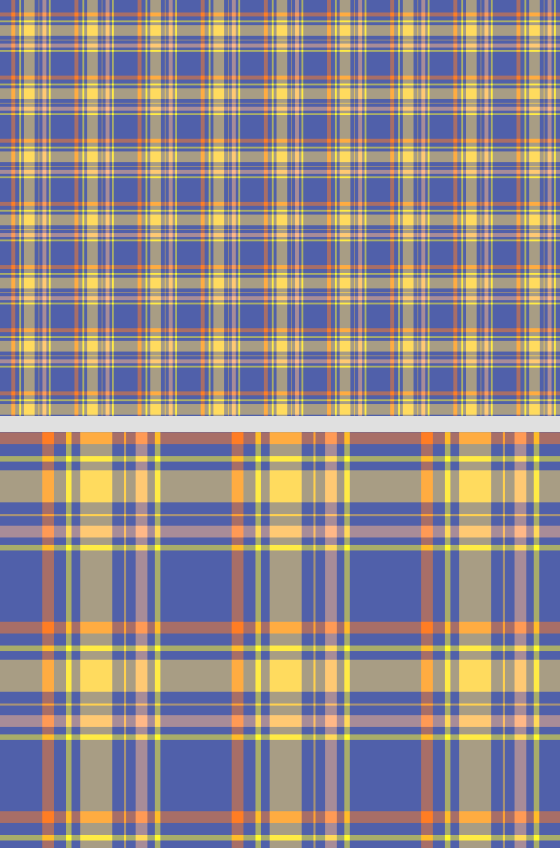
Top, the full canvas; bottom, a detail of the centre.
Reproduce this pattern procedurally as a WebGL 2 fragment shader.

```glsl
#version 300 es
precision highp float;
// Plaid cloth: one sett of coloured stripes serves as both warp and weft.
// Each thread set is a stack of box-filtered bands on blue, and the cloth
// is the even blend of the two, so crossings show the pure stripe colours.

#define REPEATS_ACROSS 8.868         // setts over the canvas width
#define PHASE vec2(0.210, 0.2286)    // first orange stripe, from top left
#define WARP_SHARE 0.5               // weight of the vertical stripes
#define BLUE   vec3(0.315, 0.375, 0.665)
#define ORANGE vec3(1.000, 0.490, 0.140)
#define LEMON  vec3(1.000, 0.985, 0.170)
#define GOLD   vec3(1.000, 0.860, 0.370)
#define AMBER  vec3(1.000, 0.780, 0.250)
#define PINK   vec3(1.000, 0.720, 0.530)

uniform vec2 u_resolution;
out vec4 fragColor;

// Share of a pixel covered by a stripe that repeats once per unit.
float stripe(float pos, float center, float halfWidth, float pixel) {
    float offset = fract(pos - center + 0.5) - 0.5;
    float left = max(offset - 0.5 * pixel, -halfWidth);
    float right = min(offset + 0.5 * pixel, halfWidth);
    return clamp((right - left) / pixel, 0.0, 1.0);
}

// Colour of one thread set; positions are fractions of the sett.
vec3 sett(float pos, float pixel) {
    vec3 color = BLUE;
    color = mix(color, ORANGE, stripe(pos, 0.000, 0.0310, pixel));
    color = mix(color, LEMON,  stripe(pos, 0.109, 0.0145, pixel));
    color = mix(color, GOLD,   stripe(pos, 0.254, 0.0845, pixel));
    color = mix(color, AMBER,  stripe(pos, 0.406, 0.0055, pixel));
    color = mix(color, PINK,   stripe(pos, 0.493, 0.0310, pixel));
    color = mix(color, LEMON,  stripe(pos, 0.578, 0.0145, pixel));
    return color;
}

void main() {
    // Sett coordinates, measured from the top left corner
    float pixel = REPEATS_ACROSS / u_resolution.x;
    vec2 fromTop = vec2(gl_FragCoord.x, u_resolution.y - gl_FragCoord.y);
    vec2 pos = fromTop * pixel - PHASE;

    // Weave the two thread sets together
    vec3 warp = sett(pos.x, pixel);
    vec3 weft = sett(pos.y, pixel);
    fragColor = vec4(mix(weft, warp, WARP_SHARE), 1.0);
}
```
